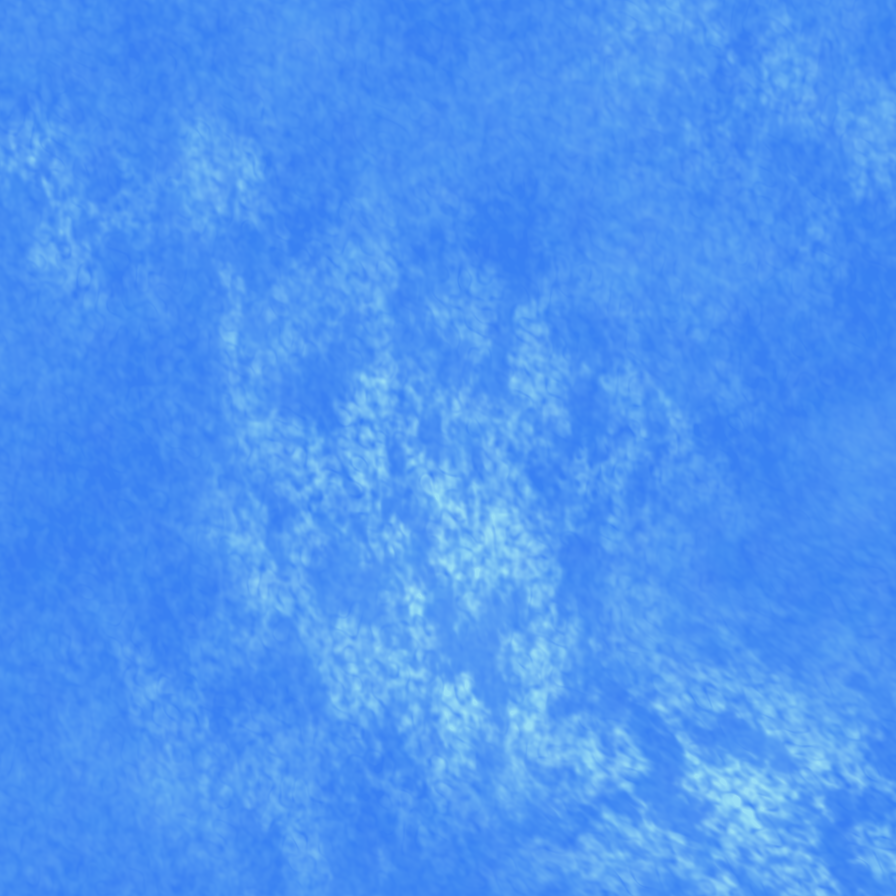
Write a Shadertoy shader that draws this texture.

```glsl
// Rippled blue water surface with a crinkled patch of pale glints

const vec3 WATER_BLUE = vec3(0.25, 0.53, 0.95);
const vec3 GLINT_BLUE = vec3(0.51, 0.78, 0.96);

vec2 hash22(vec2 cell) {
    vec3 q = fract(cell.xyx * vec3(0.1031, 0.1030, 0.0973));
    q += dot(q, q.yzx + 33.33);
    return fract((q.xx + q.yz) * q.zy) * 2.0 - 1.0;
}

float gradientNoise(vec2 p) {
    vec2 cell = floor(p);
    vec2 f = p - cell;
    vec2 w = f * f * f * (f * (f * 6.0 - 15.0) + 10.0);
    float a = dot(hash22(cell), f);
    float b = dot(hash22(cell + vec2(1, 0)), f - vec2(1, 0));
    float c = dot(hash22(cell + vec2(0, 1)), f - vec2(0, 1));
    float d = dot(hash22(cell + vec2(1, 1)), f - vec2(1, 1));
    return mix(mix(a, b, w.x), mix(c, d, w.x), w.y);
}

float fbm(vec2 p, int octaves, float gain) {
    float sum = 0.0;
    float amplitude = 1.0;
    for (int i = 0; i < octaves; i++) {
        sum += amplitude * gradientNoise(p);
        p = mat2(1.6, 1.2, -1.2, 1.6) * p + 17.3;
        amplitude *= gain;
    }
    return sum;
}

// Rotates p so that x runs along the given angle, then scales each axis
vec2 alongAxis(vec2 p, float angle, vec2 frequency) {
    float c = cos(angle);
    float s = sin(angle);
    return vec2(c * p.x + s * p.y, c * p.y - s * p.x) * frequency;
}

// Soft stroke with a gaussian profile around the segment a-b
float softStroke(vec2 p, vec2 a, vec2 b, float radius) {
    vec2 ab = b - a;
    float t = clamp(dot(p - a, ab) / dot(ab, ab), 0.0, 1.0);
    float d = length(p - a - ab * t) / radius;
    return exp(-d * d);
}

// Where the surface is ruffled: a central sweep plus fainter outliers
float ruffleDensity(vec2 p) {
    float sweep = max(softStroke(p, vec2(0.46, 0.46), vec2(0.53, 0.24), 0.17),
                      softStroke(p, vec2(0.53, 0.24), vec2(0.90, 0.06), 0.15));
    float crown = 0.60 * softStroke(p, vec2(0.42, 0.60), vec2(0.66, 0.50), 0.14);
    float leftStreak = 0.55 * softStroke(p, vec2(0.25, 0.82), vec2(0.30, 0.30), 0.05);
    float upperLeft = 0.60 * softStroke(p, vec2(0.02, 0.82), vec2(0.11, 0.73), 0.07);
    float upperRight = 0.35 * softStroke(p, vec2(0.78, 0.94), vec2(0.95, 0.82), 0.12);
    float lowerLeft = 0.35 * softStroke(p, vec2(0.18, 0.22), vec2(0.38, 0.04), 0.08);
    return max(max(sweep, crown),
               max(max(leftStreak, lowerLeft), max(upperLeft, upperRight)));
}

// Fine wrinkles: crisp speckle cut by thin dark creases
float wrinkles(vec2 p, float angle, vec2 frequency) {
    vec2 q = alongAxis(p, angle, frequency);
    float speckle = fbm(q, 2, 0.6);
    float crease = 1.0 - smoothstep(0.0, 0.2, abs(gradientNoise(q * 0.8 + 41.0)));
    return 1.1 * speckle - 0.30 * crease + 0.12;
}

void mainImage(out vec4 fragColor, in vec2 fragCoord) {
    vec2 p = fragCoord / min(iResolution.x, iResolution.y);

    // Broad uneven shade of the calm water
    float broad = fbm(p * 5.0 + 3.0, 4, 0.55);

    // Ragged clumps, steep in the middle and slanted at the lower right
    vec2 warp = 0.012 * vec2(fbm(p * 16.0 + 7.0, 2, 0.5),
                             fbm(p * 16.0 + 29.0, 2, 0.5));
    vec2 q = p + warp;
    float slant = smoothstep(0.35, 0.75, p.x - p.y + 0.1);
    float clumpNoise = mix(fbm(alongAxis(q, -1.35, vec2(9.0, 16.0)), 4, 0.65),
                           fbm(alongAxis(q, -0.65, vec2(9.0, 18.0)), 4, 0.65), slant);
    float clump = smoothstep(-0.30, 0.26, clumpNoise);

    // Fine grain follows the same two directions
    float grain = mix(wrinkles(p, -1.1, vec2(58.0, 76.0)),
                      wrinkles(p, -0.65, vec2(48.0, 84.0)), slant);

    // Tone runs from plain water at 0 to full glint at 1
    float density = ruffleDensity(p + 4.0 * warp);
    float lit = density * clump;
    float tone = 0.09 + 0.32 * broad + 0.08 * density + 0.66 * lit;
    tone += 0.12 * clumpNoise + grain * (0.22 + 0.80 * lit);
    tone = clamp(tone, -0.10, 1.35);

    vec3 color = WATER_BLUE + tone * (GLINT_BLUE - WATER_BLUE);
    color.g += 0.02 * gradientNoise(p * 30.0 + 11.0);
    fragColor = vec4(clamp(color, 0.0, 1.0), 1.0);
}
```
